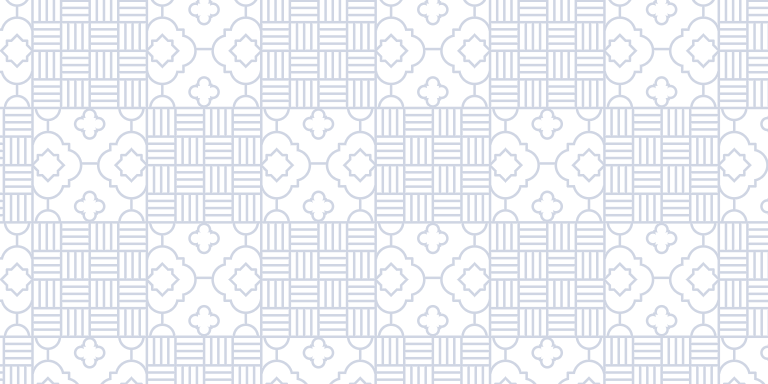
This pattern is drawn by a WebGL 1 fragment shader. Its source:

```glsl
precision highp float;
// Checkerboard of basket-weave tiles and quatrefoil lattice tiles in thin blue-grey lines.
uniform vec2 u_resolution;

float box(vec2 p, vec2 halfSize) {
  vec2 d = abs(p) - halfSize;
  return length(max(d, 0.0)) + min(max(d.x, d.y), 0.0);
}

// Four round lobes joined by a square whose corners show between them.
float barbedQuatrefoil(vec2 p, float offset, float radius, float square) {
  p = abs(p);
  if (p.y > p.x) p = p.yx;
  return min(length(p - vec2(offset, 0.0)) - radius, box(p, vec2(square)));
}

float eightPointStar(vec2 p, float square, float tip) {
  p = abs(p);
  return min(box(p, vec2(square)), (p.x + p.y - tip) * 0.7071);
}

float segment(vec2 p, vec2 a, vec2 b) {
  vec2 ab = b - a;
  return length(p - a - ab * clamp(dot(p - a, ab) / dot(ab, ab), 0.0, 1.0));
}

// Distance to the nearest whole-number grid line.
float gridLine(float x) {
  return abs(fract(x + 0.5) - 0.5);
}

// 4 by 4 cells of alternately upright and level strips.
float basketWeave(vec2 p) {
  vec2 cell = floor(p * 4.0);
  float along = mod(cell.x + cell.y, 2.0) < 0.5 ? p.x : p.y;
  float strips = gridLine(along * 16.0) / 16.0;
  float edges = min(gridLine(p.x * 4.0), gridLine(p.y * 4.0)) / 4.0;
  return min(strips, edges);
}

// Medallions at the sides, small flowers above and below, joined by short bars.
float lattice(vec2 p) {
  vec2 q = abs(p);
  vec2 side = q - vec2(0.365, 0.0);
  float d = abs(barbedQuatrefoil(side, 0.155, 0.135, 0.185));
  d = min(d, abs(eightPointStar(side, 0.088, 0.138)));
  d = min(d, abs(barbedQuatrefoil(q - vec2(0.0, 0.36), 0.075, 0.052, 0.064)));
  d = min(d, abs(length(q - vec2(0.365, 0.5)) - 0.105));
  d = min(d, segment(q, vec2(0.365, 0.29), vec2(0.365, 0.395)));
  return min(d, segment(p, vec2(-0.075, -0.015), vec2(0.075, -0.015)));
}

void main() {
  // Tile coordinates, with y running downwards
  vec2 uv = gl_FragCoord.xy / u_resolution.y;
  vec2 t = vec2(uv.x, 1.0 - uv.y) * 3.357 + vec2(-0.284, 0.056);
  float pixel = 3.357 / u_resolution.y;
  vec2 tile = floor(t);
  vec2 p = t - tile;

  bool woven = mod(tile.x + tile.y, 2.0) < 0.5;
  float d = woven ? basketWeave(p) : lattice(p - 0.5);
  d = min(d, min(gridLine(t.x), gridLine(t.y)));

  float ink = clamp(0.5 + (0.011 - d) / pixel, 0.0, 1.0);
  gl_FragColor = vec4(mix(vec3(1.0), vec3(0.81, 0.835, 0.89), ink), 1.0);
}
```
